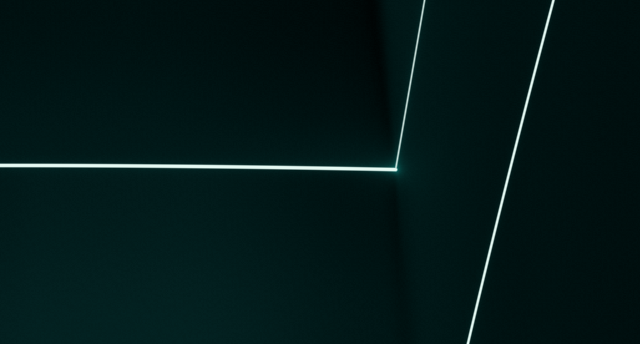
Write a Shadertoy shader that draws this background.

```glsl
// Dark teal room corner crossed by three thin light beams.
// Each wall is a smooth brightness field split along soft seams; the beams are
// distance functions with a narrow halo, and fine grain covers the walls.

#define CORNER vec2(1.150, 0.507)
#define BEAM_COLOR vec3(0.90, 0.98, 0.955)
#define HALO_COLOR vec3(0.02, 0.20, 0.19)
#define LEFT_HALF_WIDTH 0.0052
#define UPPER_HALF_WIDTH 0.0025
#define RIGHT_HALF_WIDTH 0.0037
#define GRAIN_AMOUNT 0.012
#define GRAIN_CELLS 276.0

float hash(vec2 p) {
    return fract(sin(dot(p, vec2(127.1, 311.7))) * 43758.5453);
}

float segmentDistance(vec2 p, vec2 a, vec2 b) {
    vec2 ab = b - a;
    float t = clamp(dot(p - a, ab) / dot(ab, ab), 0.0, 1.0);
    return length(p - a - ab * t);
}

// Gently sagging beam that ends at the corner
float leftBeamDistance(vec2 p) {
    float t = min(p.x, CORNER.x) / CORNER.x;
    float beamY = 0.519 - 0.012 * t * t;
    return length(vec2(max(p.x - CORNER.x, 0.0), p.y - beamY));
}

// Slanted beam with a slight bow
float rightBeamDistance(vec2 p) {
    float beamX = mix(1.360, 1.609, p.y) - 0.015 * p.y * (1.0 - p.y);
    return abs(p.x - beamX) * 0.971;
}

float beamMask(float distanceToBeam, float halfWidth) {
    float blur = 0.8 / iResolution.y + 0.0005;
    return 1.0 - smoothstep(halfWidth - blur, halfWidth + blur, distanceToBeam);
}

// Brightness of the upper left wall
float upperWall(vec2 p) {
    float level = mix(0.098, 0.064, smoothstep(0.50, 1.0, p.y));
    level -= 0.026 * smoothstep(0.35, 1.1, p.x) * smoothstep(0.50, 0.68, p.y);
    return level - 0.012 * smoothstep(0.95, 1.15, p.x);
}

// Brightness of the lower left wall
float lowerWall(vec2 p) {
    float level = mix(0.130, 0.104, smoothstep(0.0, 0.52, p.y));
    level -= 0.045 * smoothstep(0.50, 1.18, p.x);
    return level - 0.008 * smoothstep(0.12, 0.0, p.x);
}

// Brightness of the two panels on the right
float rightWall(vec2 p, float seamX) {
    float level = mix(0.094, 0.068, smoothstep(seamX, 1.52, p.x));
    return level - 0.010 * smoothstep(1.55, 1.85, p.x);
}

void mainImage(out vec4 fragColor, in vec2 fragCoord) {
    vec2 p = fragCoord / iResolution.y;

    // Beam distances
    float leftD = leftBeamDistance(p);
    float upperD = segmentDistance(p, CORNER, vec2(1.236, 1.01));
    float rightD = rightBeamDistance(p);

    // Walls, meeting at a seam that bends at the corner
    float rise = p.y - CORNER.y;
    float seamX = CORNER.x - rise * (rise > 0.0 ? 0.103 : 0.070);
    float leftLevel = mix(lowerWall(p), upperWall(p), smoothstep(-0.004, 0.004, p.y - 0.513));
    float seamSoftness = 0.006 + 0.05 * abs(rise);
    float side = smoothstep(-seamSoftness, seamSoftness, p.x - seamX);
    float level = mix(leftLevel, rightWall(p, seamX), side);

    // Shadow along the seam
    float seamDistance = (p.x - seamX) / 0.035;
    level -= 0.020 * exp(-seamDistance * seamDistance) * smoothstep(0.0, 0.08, abs(rise));

    // Grain, then brightness to teal
    level += GRAIN_AMOUNT * (hash(floor(p * GRAIN_CELLS)) - 0.5);
    vec3 color = vec3(max(0.0, (level - 0.08) * 0.24), level, level * 0.99);

    // Halos, stronger where the beams meet
    float cornerD = length((p - CORNER) * vec2(0.8, 1.0));
    float nearCorner = exp(-cornerD / 0.09);
    float halo = (0.30 + 0.8 * nearCorner) * exp(-leftD / 0.012);
    halo += (0.28 + 0.5 * nearCorner) * exp(-upperD / 0.010);
    halo += 0.30 * exp(-rightD / 0.008);
    halo += 0.30 * exp(-cornerD / 0.05);
    color += HALO_COLOR * halo;

    // Beam cores
    float core = beamMask(leftD, LEFT_HALF_WIDTH);
    core = max(core, 0.88 * beamMask(upperD, UPPER_HALF_WIDTH));
    core = max(core, beamMask(rightD, RIGHT_HALF_WIDTH));
    color = mix(color, BEAM_COLOR, core);

    fragColor = vec4(clamp(color, 0.0, 1.0), 1.0);
}
```
